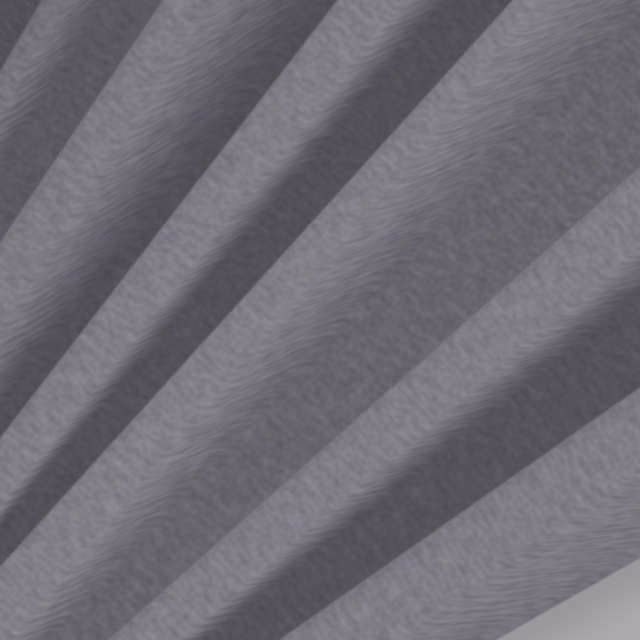
This texture is drawn by a WebGL 1 fragment shader. Its source:

```glsl
precision highp float;

uniform vec2 u_resolution;

const float EDGE_BLUR = 0.0028;
const float CREST_FALLOFF = 0.012;
const float CREST_DIM = 0.035;
const float RIB_BEND = 2.6;
const vec2 RIB_FREQUENCY = vec2(92.0, 34.0);
const vec2 THREAD_FREQUENCY = vec2(125.0, 105.0);
const float RIB_STRENGTH = 0.050;
const float THREAD_STRENGTH = 0.040;
const float MOTTLE_STRENGTH = 0.022;
const float DEEP_SHADE = 0.325;
const vec3 CLOTH_TINT = vec3(0.003, -0.010, 0.024);
const vec3 SPECK_TINT = vec3(-0.25, -0.15, 0.55);
const vec3 BACKDROP_LOW = vec3(0.61, 0.59, 0.61);
const vec3 BACKDROP_HIGH = vec3(0.68, 0.66, 0.68);

vec2 hashGradient(vec2 cell) {
  vec3 h = fract(cell.xyx * vec3(0.1031, 0.1030, 0.0973));
  h += dot(h, h.yzx + 33.33);
  float angle = 6.2832 * fract((h.x + h.y) * h.z);
  return vec2(cos(angle), sin(angle));
}

float gradientNoise(vec2 p) {
  vec2 i = floor(p);
  vec2 f = p - i;
  vec2 w = f * f * f * (f * (f * 6.0 - 15.0) + 10.0);
  vec2 e = vec2(1.0, 0.0);
  float low = mix(dot(hashGradient(i), f),
                  dot(hashGradient(i + e), f - e), w.x);
  float high = mix(dot(hashGradient(i + e.yx), f - e.yx),
                   dot(hashGradient(i + 1.0), f - 1.0), w.x);
  return mix(low, high, w.y);
}

// Coordinates along a line and across it, positive to its lower right
vec2 lineFrame(vec2 p, vec4 line) {
  vec2 dir = normalize(line.zw - line.xy);
  vec2 q = p - line.xy;
  return vec2(dot(q, dir), dot(q, vec2(dir.y, -dir.x)));
}

// Lays one pleat over the previous ones: x is tone, yz are weave coordinates
vec3 addPleat(vec3 under, vec2 p, vec4 crest, vec4 shadeLine,
              float softness, float lit, float shaded) {
  float crestDist = lineFrame(p, crest).y;
  vec2 frame = lineFrame(p, shadeLine);
  float width = softness * (0.55 + 0.8 * max(frame.x, 0.0));
  float shade = smoothstep(-width, width, frame.y);
  float tone = mix(lit, shaded, shade);
  tone -= CREST_DIM * exp(-max(crestDist, 0.0) / CREST_FALLOFF) * (1.0 - shade);
  tone += 0.22 * max(frame.y - width, 0.0) * (0.45 - shaded);
  vec3 pleat = vec3(tone, frame.x - RIB_BEND * width * shade, frame.y);
  return mix(under, pleat, smoothstep(-EDGE_BLUR, EDGE_BLUR, crestDist));
}

void main() {
  vec2 p = gl_FragCoord.xy / u_resolution;

  // Pleats fanning out from the lower left
  vec3 cloth = vec3(DEEP_SHADE, p.y + p.x, p.x - p.y);
  cloth = addPleat(cloth, p, vec4(0.0, 0.889, 0.065, 1.0),
                   vec4(0.0, 0.779, 0.130, 1.0), 0.045, 0.47, 0.355);
  cloth = addPleat(cloth, p, vec4(0.0, 0.622, 0.254, 1.0),
                   vec4(0.0, 0.420, 0.410, 1.0), 0.075, 0.495, 0.32);
  cloth = addPleat(cloth, p, vec4(0.0, 0.316, 0.527, 1.0),
                   vec4(0.0, 0.193, 0.664, 1.0), 0.022, 0.505, DEEP_SHADE);
  cloth = addPleat(cloth, p, vec4(0.0, 0.115, 0.801, 1.0),
                   vec4(0.045, 0.0, 0.930, 1.0), 0.047, 0.510, 0.405);
  cloth = addPleat(cloth, p, vec4(0.169, 0.0, 1.0, 0.740),
                   vec4(0.300, 0.0, 1.0, 0.577), 0.027, 0.505, 0.335);
  cloth = addPleat(cloth, p, vec4(0.436, 0.0, 1.0, 0.395),
                   vec4(0.690, 0.0, 1.0, 0.190), 0.090, 0.500, 0.455);

  // Ribbed weave that bends over each pleat, with finer threads
  vec2 weave = cloth.yz;
  float rib = gradientNoise(weave * RIB_FREQUENCY);
  float thread = gradientNoise(weave * THREAD_FREQUENCY + 17.0);
  float mottle = gradientNoise(p * 38.0 + 5.0);
  float relief = RIB_STRENGTH * rib + THREAD_STRENGTH * thread
               + MOTTLE_STRENGTH * mottle;
  relief *= mix(0.6, 1.0, smoothstep(0.32, 0.45, cloth.x));
  float speck = gradientNoise(p * 64.0 + 41.0);
  vec3 color = cloth.x + CLOTH_TINT + relief + 0.03 * speck * SPECK_TINT;

  // Pale backdrop below the hem
  float hem = lineFrame(p, vec4(0.775, 0.0, 1.0, 0.128)).y;
  vec3 backdrop = mix(BACKDROP_LOW, BACKDROP_HIGH, smoothstep(0.0, 0.09, hem));
  color = mix(color, backdrop, smoothstep(-EDGE_BLUR, EDGE_BLUR, hem));

  gl_FragColor = vec4(color, 1.0);
}
```
